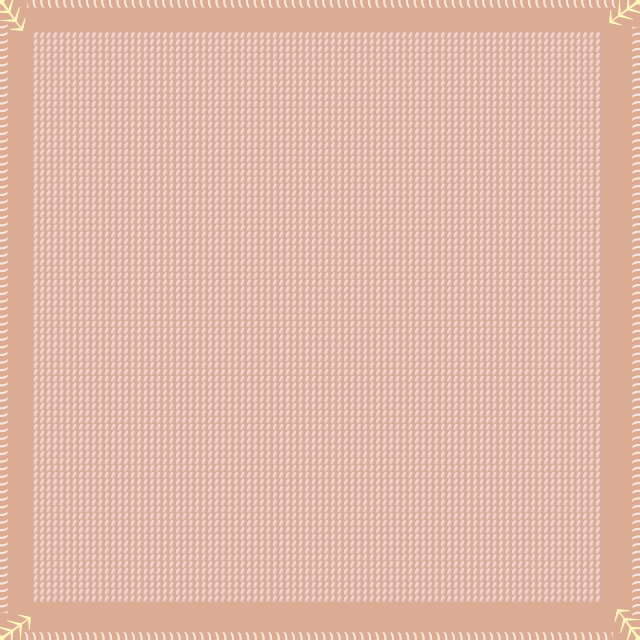
Write a Shadertoy shader that draws this pattern.

```glsl
// A woven blush cloth: a square panel of slanted stitches in rope-like columns,
// a hooked fringe on all four edges and a palm frond in each corner.
// Edges and corners share one drawing, repeated by quarter turns.
#define STITCH_COLUMNS 88.0
#define STITCH_ROWS 83.0
#define FRINGE_COUNT 84.0
#define FRINGE_LENGTH 0.0118
#define STITCH_SLANT 0.75
#define BARBS 4

const vec3 CLOTH = vec3(0.860, 0.672, 0.580);
const vec3 GROUND = vec3(0.852, 0.677, 0.608);
const vec3 THREAD = vec3(0.960, 0.835, 0.815);
const vec3 THREAD_SHADE = vec3(0.910, 0.760, 0.720);
const vec3 FRINGE = vec3(0.970, 0.905, 0.860);
const vec3 FROND = vec3(1.000, 0.965, 0.730);

// Opposite panel corners, from the lower left
const vec2 PANEL_LOW = vec2(0.0520, 0.0590);
const vec2 PANEL_HIGH = vec2(0.9405, 0.9500);

float cover(float dist, float pixel) {
    return 1.0 - smoothstep(-0.6 * pixel, 0.6 * pixel, dist);
}

// Distance to a stroke whose radius runs from ra to rb
float taperedStroke(vec2 p, vec2 a, vec2 b, float ra, float rb) {
    vec2 along = b - a;
    float t = clamp(dot(p - a, along) / dot(along, along), 0.0, 1.0);
    return length(p - a - along * t) - mix(ra, rb, t);
}

// Stitched panel: one slanted ellipse per cell, with a lit upper side
vec3 stitches(vec2 uv, vec3 color, float pixel) {
    vec2 size = PANEL_HIGH - PANEL_LOW;
    vec2 pitch = size / vec2(STITCH_COLUMNS, STITCH_ROWS);
    vec2 cell = (fract((uv - PANEL_LOW) / pitch) - 0.5) * pitch;
    cell.x += 0.13 * pitch.x;
    cell.y -= cell.x * STITCH_SLANT;

    vec2 radius = vec2(0.0031, 0.0047);
    float stitch = (length(cell / radius) - 1.0) * radius.x;
    float light = smoothstep(-0.003, 0.001, cell.y - cell.x * 0.4);

    vec2 outside = abs(uv - 0.5 * (PANEL_LOW + PANEL_HIGH)) - 0.5 * size;
    float inPanel = cover(max(outside.x, outside.y), pixel);
    vec3 woven = mix(GROUND, mix(THREAD_SHADE, THREAD, light), cover(stitch, pixel));
    return mix(color, woven, inPanel);
}

// Hooked threads hanging from the edge y = 0
float fringe(vec2 p) {
    float pitch = 1.0 / FRINGE_COUNT;
    float x = (fract(p.x * FRINGE_COUNT) - 0.5) * pitch;
    float t = clamp(p.y / FRINGE_LENGTH, 0.0, 1.0);
    float hook = abs(x + 0.001 - 0.0032 * t * t * t) - 0.0017;
    float span = abs(p.x - 0.505) - 0.463;
    return max(max(hook, p.y - FRINGE_LENGTH), span);
}

// Frond growing from the corner at the origin, barbs swept back
float frond(vec2 p) {
    vec2 root = vec2(-0.006, -0.009);
    vec2 tip = vec2(0.034, 0.046);
    vec2 axis = normalize(tip - root);
    vec2 side = vec2(axis.y, -axis.x);
    float dist = taperedStroke(p, root, tip, 0.0027, 0.0008);
    for (int i = 0; i < BARBS; i++) {
        float t = float(i) / float(BARBS);
        vec2 joint = mix(tip, root, t);
        float reach = 0.014 + 0.012 * t;
        for (int s = -1; s <= 1; s += 2) {
            vec2 end = joint - axis * reach * 0.75 + side * float(s) * reach;
            dist = min(dist, taperedStroke(p, joint, end, 0.0023, 0.0007));
        }
    }
    return dist;
}

void mainImage(out vec4 fragColor, in vec2 fragCoord) {
    vec2 uv = fragCoord / iResolution.xy;
    float pixel = 1.0 / min(iResolution.x, iResolution.y);
    vec3 color = stitches(uv, CLOTH, pixel);

    // Four quarter turns, measured from the top left corner
    vec2 p = vec2(uv.x, 1.0 - uv.y);
    for (int turn = 0; turn < 4; turn++) {
        color = mix(color, FRINGE, cover(fringe(p), pixel));
        color = mix(color, FROND, cover(frond(p), pixel));
        p = vec2(p.y, 1.0 - p.x);
    }
    fragColor = vec4(color, 1.0);
}
```
